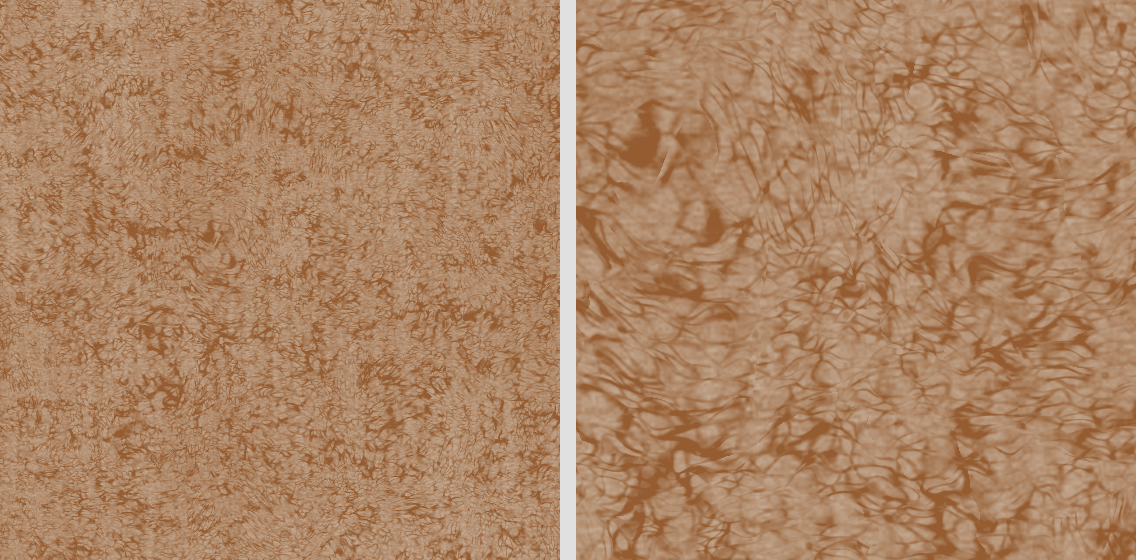
Left: the whole. Right: its middle third, enlarged.
Write a three.js fragment shader that draws this texture.

```glsl
varying vec2 vUv;

const vec3 CRACK_BROWN = vec3(0.58, 0.36, 0.19);
const vec3 PALE_TAN = vec3(0.77, 0.67, 0.58);

float hash(vec2 p) {
  return fract(sin(dot(p, vec2(127.1, 311.7))) * 43758.545);
}

vec2 hash2(vec2 p) {
  return vec2(hash(p), hash(p + 57.3));
}

float valueNoise(vec2 p) {
  vec2 cell = floor(p);
  vec2 f = fract(p);
  f = f * f * (3.0 - 2.0 * f);
  float low = mix(hash(cell), hash(cell + vec2(1.0, 0.0)), f.x);
  float high = mix(hash(cell + vec2(0.0, 1.0)), hash(cell + 1.0), f.x);
  return mix(low, high, f.y);
}

// Nearest distance, second nearest distance, id of the nearest cell
vec3 cellular(vec2 p) {
  vec2 base = floor(p);
  vec3 result = vec3(8.0, 8.0, 0.0);
  for (int y = -1; y <= 1; y++) {
    for (int x = -1; x <= 1; x++) {
      vec2 cell = base + vec2(float(x), float(y));
      float d = length(cell + hash2(cell) - p);
      if (d < result.x) {
        result = vec3(d, result.x, hash(cell + 19.7));
      } else {
        result.y = min(result.y, d);
      }
    }
  }
  return result;
}

vec2 rotate(vec2 p, float angle) {
  float c = cos(angle);
  float s = sin(angle);
  return vec2(c * p.x - s * p.y, s * p.x + c * p.y);
}

vec2 wobble(vec2 p, float frequency, float amount) {
  vec2 q = p * frequency;
  return p + amount * (vec2(valueNoise(q), valueNoise(q + 31.4)) - 0.5);
}

// Each irregular patch gets its own crack direction, mostly near level
float patchAngle(vec2 p, vec2 frequency) {
  float turn = 2.0 * cellular(p * frequency).z - 1.0;
  return 1.5 * turn * abs(turn);
}

float cracks(vec2 p, vec2 frequency, float width) {
  vec3 c = cellular(p * frequency);
  return 1.0 - smoothstep(0.0, width, c.y - c.x);
}

float specks(vec2 p, float frequency, float share) {
  vec3 c = cellular(p * frequency);
  return (1.0 - smoothstep(0.1, 0.32, c.x)) * step(1.0 - share, c.z);
}

// Upright threads, fading in and out along their length
float threads(vec2 p) {
  float x = p.x + 0.002 * sin(p.y * 17.0);
  float ribs = sin(x * 290.0 + 2.0 * sin(x * 23.0)) + 0.6 * sin(x * 517.0);
  float bands = valueNoise(vec2(x * 75.0, p.y * 5.0)) - 0.5;
  return 0.035 * ribs * valueNoise(p * vec2(9.0, 5.0)) + 0.16 * bands;
}

float grain(vec2 p) {
  float dashes = valueNoise(p * vec2(190.0, 430.0)) - 0.5;
  float dust = valueNoise(p * 480.0 + 12.0) - 0.5;
  return 0.27 * dashes + 0.22 * dust;
}

void main() {
  // Bent, locally turned coordinates for the cracks
  vec2 bent = wobble(wobble(vUv, 9.0, 0.05), 75.0, 0.009);
  vec2 broad = rotate(bent, patchAngle(bent, vec2(7.0, 9.0)));
  vec2 close = rotate(bent, patchAngle(bent + 3.7, vec2(10.0, 13.0)));

  // Uneven wear: bold stretches, faint stretches and gaps
  float region = valueNoise(vUv * 6.0 + 4.0);
  float wear = smoothstep(0.25, 0.8, valueNoise(vUv * 32.0 + 8.0));
  float gaps = smoothstep(0.2, 0.7, valueNoise(vUv * 85.0 + 21.0));
  float bold = cracks(broad, vec2(32.0, 68.0), 0.14 + 0.24 * wear);
  float fine = cracks(close + 5.0, vec2(68.0, 135.0), 0.38);

  // Tone from crack to pale ground
  float tone = 0.73 + threads(vUv) + grain(vUv);
  tone += 0.12 * (valueNoise(vUv * 5.0 + 40.0) - 0.5);
  tone -= bold * (0.18 + 0.5 * wear) * (0.35 + 0.65 * gaps) * (0.65 + 0.6 * region);
  tone -= fine * (0.12 + 0.34 * gaps);
  tone -= 0.35 * specks(bent, 75.0, 0.16);

  gl_FragColor = vec4(mix(CRACK_BROWN, PALE_TAN, clamp(tone, 0.0, 1.1)), 1.0);
}
```
